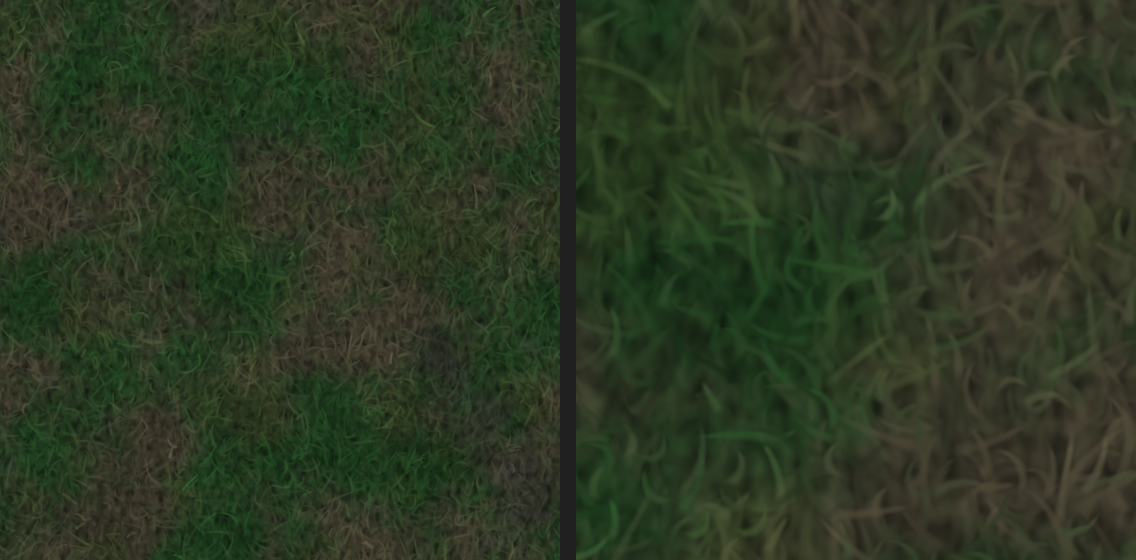
Left: the whole. Right: its middle third, enlarged.
Write a Shadertoy shader that draws this texture.

```glsl
#define PATCH_SCALE 4.5
#define BLADE_CELLS 27.0
#define BLADE_LAYERS 9
#define BLADE_WIDTH 0.085
#define BLADE_OPACITY 0.62
#define LEAN_SPREAD 1.9
#define GREEN vec3(0.115, 0.238, 0.115)
#define DRY vec3(0.262, 0.240, 0.185)
#define OLIVE vec3(0.205, 0.250, 0.130)
#define SOIL vec3(0.205, 0.205, 0.180)

vec3 hash3(vec2 p) {
    vec3 q = fract(p.xyx * vec3(0.1031, 0.1030, 0.0973));
    q += dot(q, q.yxz + 33.33);
    return fract((q.xxy + q.yzz) * q.zyx);
}

float gradientDot(vec2 cell, vec2 offset) {
    float angle = 6.2832 * hash3(cell + 71.0).x;
    return dot(vec2(cos(angle), sin(angle)), offset);
}

float gradientNoise(vec2 p) {
    vec2 i = floor(p), f = fract(p);
    vec2 u = f * f * f * (f * (f * 6.0 - 15.0) + 10.0);
    vec2 e = vec2(0.0, 1.0);
    return mix(mix(gradientDot(i, f), gradientDot(i + e.yx, f - e.yx), u.x),
               mix(gradientDot(i + e.xy, f - e.xy), gradientDot(i + 1.0, f - 1.0), u.x), u.y);
}

float fbm(vec2 p) {
    float sum = 0.0, amplitude = 1.0;
    for (int i = 0; i < 4; i++) {
        sum += amplitude * gradientNoise(p);
        p = mat2(1.6, 1.2, -1.2, 1.6) * p + 17.3;
        amplitude *= 0.55;
    }
    return sum;
}

// Soft coverage of a bent, tapering blade centred on the origin
float bladeMask(vec2 p, float angle, float halfLength, float bend) {
    float c = cos(angle), s = sin(angle);
    p = mat2(c, -s, s, c) * p;
    float t = p.y / halfLength;
    float width = BLADE_WIDTH * (1.0 - 0.45 * t);
    float across = abs(p.x - bend * (t * t - 0.4));
    float along = 1.0 - smoothstep(0.55, 1.0, abs(t));
    return along * (1.0 - smoothstep(0.1 * width, 1.25 * width, across));
}

// Turf colour: dryness runs from lush green (0) to straw (1)
vec3 turfColor(float dryness, float olive, float bare) {
    vec3 color = mix(GREEN, DRY, clamp(dryness, 0.0, 1.0));
    color = mix(color, OLIVE, olive);
    return mix(color, SOIL, bare);
}

void mainImage(out vec4 fragColor, in vec2 fragCoord) {
    vec2 uv = fragCoord / iResolution.y;

    // Broad patches of lush, dry and bare ground
    float dryness = smoothstep(-0.5, 0.55, fbm(uv * PATCH_SCALE + 3.7));
    float olive = 0.5 * smoothstep(0.0, 0.5, fbm(uv * 6.0 + 41.0));
    float bare = 0.75 * smoothstep(0.2, 0.6, fbm(uv * 4.0 + 87.0));
    float light = 1.0 + 0.16 * fbm(uv * 7.0 + 23.0);

    // Shaded thatch between the blades
    float mottle = gradientNoise(uv * vec2(75.0, 48.0)) + 0.6 * gradientNoise(uv * vec2(130.0, 95.0) + 9.0);
    vec3 color = turfColor(dryness, olive, bare) * (0.84 + 0.48 * mottle);

    // Overlapping layers of scattered blades
    float flow = 0.9 * gradientNoise(uv * 6.0 + 55.0);
    for (int layer = 0; layer < BLADE_LAYERS; layer++) {
        float depth = float(layer) / float(BLADE_LAYERS - 1);
        vec2 p = uv * BLADE_CELLS + vec2(0.37, 0.61) * float(layer);
        vec2 home = floor(p);
        for (int k = 0; k < 9; k++) {
            vec2 cell = home + vec2(k % 3 - 1, k / 3 - 1);
            vec2 seed = cell + 113.0 * float(layer + 1);
            vec3 place = hash3(seed);
            vec3 form = hash3(seed + 311.7);
            vec3 tone = hash3(seed + 719.3);
            float angle = flow + LEAN_SPREAD * (place.z + form.z - 1.0);
            float mask = bladeMask(p - cell - place.xy, angle, mix(0.3, 0.9, form.x * form.x), form.y * 0.5 - 0.25);
            float shade = mix(0.62, 1.26, tone.x) + 0.16 * depth + 0.4 * smoothstep(0.94, 1.0, tone.z);
            vec3 blade = turfColor(dryness + 0.55 * (tone.y - 0.5), olive, 0.7 * bare) * shade;
            color = mix(color, blade, mask * BLADE_OPACITY * (1.0 - 0.35 * bare));
        }
    }

    // Rare pale specks on bare soil
    float speck = smoothstep(0.42, 0.62, gradientNoise(uv * 48.0 + 5.0)) * smoothstep(0.45, 0.75, bare);
    color = mix(color, vec3(0.42, 0.41, 0.38), 0.6 * speck);

    fragColor = vec4(color * light, 1.0);
}
```
